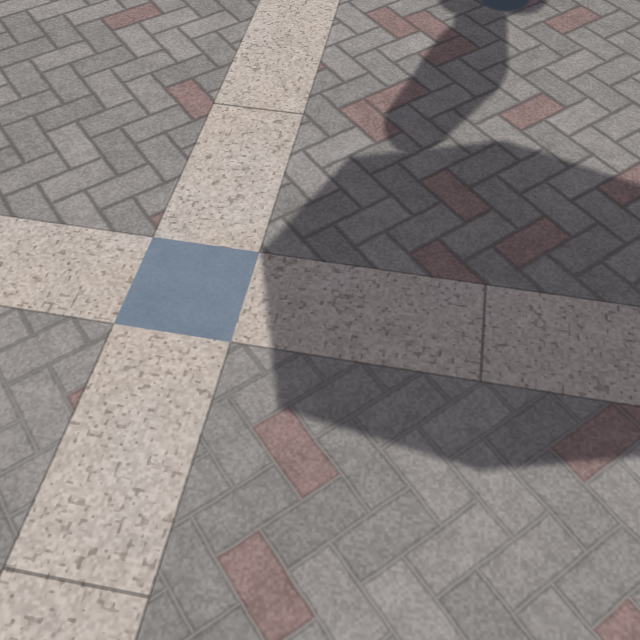
Give the GLSL for this texture, as a WebGL 1 fragment shader.

```glsl
precision highp float;
uniform vec2 u_resolution;

float hash(vec2 p) {
  vec3 q = fract(vec3(p.xyx) * 0.1031);
  q += dot(q, q.yzx + 33.33);
  return fract((q.x + q.y) * q.z);
}

float noise(vec2 p) {
  vec2 i = floor(p), f = fract(p);
  f = f * f * (3.0 - 2.0 * f);
  return mix(mix(hash(i), hash(i + vec2(1.0, 0.0)), f.x),
             mix(hash(i + vec2(0.0, 1.0)), hash(i + 1.0), f.x), f.y);
}

float fbm(vec2 p) {
  float sum = 0.0, amp = 0.5;
  for (int i = 0; i < 4; i++) {
    sum += amp * noise(p);
    p = p * 2.1 + 17.3;
    amp *= 0.5;
  }
  return sum;
}

// Positive on the left of the line from a to b
float side(vec2 p, vec2 a, vec2 b) {
  vec2 d = normalize(b - a);
  return d.x * (p.y - a.y) - d.y * (p.x - a.x);
}

float taperedCapsule(vec2 p, vec2 a, vec2 b, float ra, float rb) {
  vec2 pa = p - a, ba = b - a;
  float h = clamp(dot(pa, ba) / dot(ba, ba), 0.0, 1.0);
  return length(pa - ba * h) - mix(ra, rb, h);
}

// Canvas to paving plane; one unit is the width of a stone band
vec2 groundPlane(vec2 p, float depth) {
  return vec2(7.58 * (p.x + 0.0457 - 0.452 * p.y),
              10.1 * (0.6641 - p.y - 0.1432 * p.x)) / depth;
}

float bandMask(float x, float blur) {
  return smoothstep(-blur, blur, x) * smoothstep(-blur, blur, 1.0 - x);
}

float lineMask(float d, float width, float blur) {
  return 1.0 - smoothstep(width - blur, width + blur, abs(d));
}

// Herringbone: xy is the brick id, z the distance to its edge
vec3 herringbone(vec2 p) {
  vec2 cell = floor(p), f = p - cell;
  float k = mod(cell.x - cell.y, 4.0);
  vec2 size = k > 1.5 ? vec2(2.0, 1.0) : vec2(1.0, 2.0);
  vec2 shift = vec2(step(2.5, k), 1.0 - step(0.5, k));
  vec2 local = f + shift;
  vec2 edge = min(local, size - local);
  return vec3(cell - shift, min(edge.x, edge.y));
}

vec3 brickColor(vec2 g, float blur, float nearness) {
  vec2 p = vec2(g.x - g.y, g.x + g.y) * 0.7071 / 0.345 - vec2(0.225, 0.29);
  p += 0.03 * (vec2(noise(g * 9.0), noise(g * 9.0 + 40.0)) - 0.5);
  vec3 brick = herringbone(p);
  float tone = hash(brick.xy + 71.0);
  float red = step(0.87, hash(brick.xy + 23.0));
  vec3 col = mix(vec3(0.54, 0.525, 0.515), vec3(0.61, 0.59, 0.58), tone);
  col = mix(col, vec3(0.57, 0.475, 0.465), red * 0.9);
  col *= 0.92 + 0.16 * fbm(g * 7.0);
  col += 0.09 * (noise(g * 45.0) - 0.5);
  // Joints: dark rim, with pale sand close to the viewer
  float soft = blur * 3.0;
  col *= 1.0 - 0.26 * lineMask(brick.z, 0.055, 0.03 + soft);
  float sand = lineMask(brick.z, 0.03, 0.02 + soft);
  vec3 sandColor = mix(vec3(0.43, 0.42, 0.42), vec3(0.66, 0.64, 0.62), nearness);
  return mix(col, sandColor, sand * 0.65);
}

vec3 graniteColor(vec2 g) {
  vec3 col = mix(vec3(0.75, 0.72, 0.70), vec3(0.75, 0.695, 0.65), fbm(g * 1.7));
  col *= 0.95 + 0.10 * fbm(g * 6.0);
  float grain = noise(g * 38.0);
  col += 0.12 * (grain - 0.5);
  return col - 0.13 * smoothstep(0.68, 0.92, noise(g * 29.0 + 9.0));
}

float shadowDistance(vec2 p) {
  vec2 a = vec2(0.407, 0.606), b = vec2(0.547, 0.755), c = vec2(0.788, 0.781);
  vec2 d = vec2(1.0, 0.711), e = vec2(1.0, 0.286), f = vec2(0.749, 0.265);
  vec2 g = vec2(0.434, 0.362);
  float body = max(max(side(p, a, b), side(p, b, c)), side(p, c, d));
  body = max(body, max(max(side(p, e, f), side(p, f, g)), side(p, g, a)));
  float leg = taperedCapsule(p, vec2(0.648, 0.805), vec2(0.732, 0.902), 0.048, 0.062);
  leg = min(leg, taperedCapsule(p, vec2(0.749, 0.91), vec2(0.751, 0.97), 0.045, 0.041));
  leg = min(leg, taperedCapsule(p, vec2(0.72, 1.02), vec2(0.82, 1.02), 0.042, 0.042));
  return min(body, leg);
}

void main() {
  vec2 p = gl_FragCoord.xy / u_resolution;
  float px = 1.0 / min(u_resolution.x, u_resolution.y);
  float depth = 1.9548 - p.y - 0.013 * p.x;
  vec2 g = groundPlane(p, depth);
  float blur = 8.5 * px / depth;

  // Crossing stone bands and the slate tile where they meet
  float upright = bandMask(g.x, blur), level = bandMask(g.y, blur);
  float tile = upright * level;
  float band = max(upright, level);
  vec3 col = brickColor(g, blur, smoothstep(0.75, 0.25, p.y));
  vec3 granite = graniteColor(g);
  vec2 joint = abs(g - 0.5) - 2.52;
  float cut = max(upright * lineMask(joint.y, 0.012, blur), level * lineMask(joint.x, 0.012, blur));
  granite *= 1.0 - 0.32 * cut;
  col = mix(col, granite, band);
  vec3 slate = vec3(0.47, 0.52, 0.58) + 0.05 * (fbm(g * 5.0) - 0.5) + 0.025 * (noise(g * 42.0) - 0.5);
  col = mix(col, slate, tile);
  vec2 rim = min(abs(g), abs(g - 1.0));
  float seam = max(lineMask(rim.x, 0.01, blur) * (1.0 - level), lineMask(rim.y, 0.01, blur) * (1.0 - upright));
  col *= 1.0 - 0.22 * seam;

  // Cast shadow, softer towards the bottom
  float penumbra = mix(0.009, 0.004, p.y) + px;
  float shade = 1.0 - smoothstep(-penumbra, penumbra, shadowDistance(p));
  col *= mix(vec3(1.0), vec3(0.59, 0.59, 0.625), shade);

  // Dark shoe tip at the upper border
  float shoe = length((p - vec2(0.79, 1.0)) / vec2(0.037, 0.017)) - 1.0;
  col = mix(vec3(0.20, 0.23, 0.28), col, smoothstep(-0.15, 0.15, shoe));
  gl_FragColor = vec4(clamp(col, 0.0, 1.0), 1.0);
}
```
